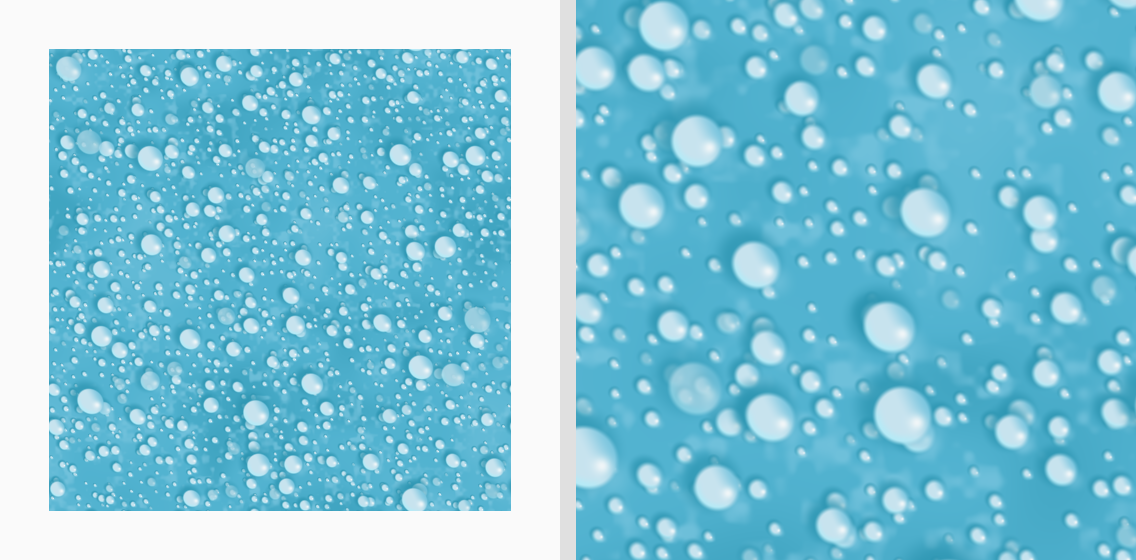
Left, the full canvas; right, a detail of the centre.
Give the GLSL for this texture, as a WebGL 2 fragment shader.

```glsl
#version 300 es
precision highp float;
// Water droplets on a blue sheet, set in a plain pale margin.
// Jittered wrapping grids scatter four sizes of drop, painted small to large;
// each has a soft shadow at upper left and a glint at lower right.
uniform vec2 u_resolution;
out vec4 fragColor;

const vec3 MARGIN = vec3(0.98);
const vec3 BASE   = vec3(0.32, 0.70, 0.815);
const vec3 DEEP   = vec3(0.17, 0.58, 0.69);
const vec3 LIGHT  = vec3(0.47, 0.77, 0.87);
const vec3 PALE   = vec3(0.78, 0.89, 0.935);
const vec3 RIM    = vec3(0.68, 0.93, 0.98);

const float MARGIN_WIDTH = 0.0875;
const float EDGE_BLUR = 0.0022;

vec3 hash3(vec2 cell, float seed) {
  vec3 v = fract(vec3(cell.xyx + seed) * vec3(0.1031, 0.1030, 0.0973));
  v += dot(v, v.yxz + 33.33 + seed);
  return fract((v.xxy + v.yzz) * v.zyx);
}

// Value noise that repeats after a whole number of cells.
float wrapNoise(vec2 p, float cells, float seed) {
  vec2 g = p * cells;
  vec2 i = floor(g);
  vec2 f = fract(g);
  f = f * f * (3.0 - 2.0 * f);
  float a = hash3(mod(i, cells), seed).x;
  float b = hash3(mod(i + vec2(1.0, 0.0), cells), seed).x;
  float c = hash3(mod(i + vec2(0.0, 1.0), cells), seed).x;
  float d = hash3(mod(i + vec2(1.0, 1.0), cells), seed).x;
  return mix(mix(a, b, f.x), mix(c, d, f.x), f.y);
}

// Slightly uneven sheet with a faint mist on it.
vec3 sheet(vec2 p) {
  float broad = wrapNoise(p, 5.0, 3.0) * 0.6 + wrapNoise(p, 14.0, 7.0) * 0.4;
  float mist = wrapNoise(p, 45.0, 11.0) * 0.6 + wrapNoise(p, 110.0, 17.0) * 0.4;
  vec3 color = mix(BASE, DEEP, 0.45 * smoothstep(0.5, 0.15, broad));
  color = mix(color, LIGHT, 0.45 * smoothstep(0.5, 0.9, broad));
  return mix(color, LIGHT, 0.75 * smoothstep(0.52, 0.85, mist));
}

// Paints one drop; q is the offset from its centre in radii.
vec3 paintDrop(vec3 color, vec2 q, float radius, float opacity) {
  float soft = min(EDGE_BLUR / radius, 0.7);

  // Shadow and refracted light on the sheet
  float shadow = smoothstep(1.7, 0.8, length(q - vec2(-0.3, 0.27)));
  float glow = smoothstep(0.95, 0.0, length(q - vec2(0.8, -0.65)));
  color = mix(color, DEEP, 0.75 * shadow * opacity);
  color = mix(color, LIGHT, 0.6 * glow * opacity);

  // Body, bright rim at lower left, glint at lower right
  float across = dot(q, vec2(0.85, 0.4));
  vec3 body = mix(PALE, LIGHT, smoothstep(0.0, 1.0, across));
  float rim = smoothstep(0.55, 0.95, length(q)) * smoothstep(0.1, 0.8, dot(q, vec2(-0.6, -0.8)));
  body = mix(body, RIM, 0.7 * rim);
  vec2 toGlint = q - vec2(0.5, -0.25);
  body = mix(body, MARGIN, 0.85 * exp(-14.0 * dot(toGlint, toGlint)));

  float cover = 1.0 - smoothstep(1.0 - soft, 1.0 + soft, length(q));
  return mix(color, body, cover * opacity);
}

// Scatters drops over a wrapping grid, at most one in each cell.
vec3 dropLayer(vec3 color, vec2 p, float cells, vec2 radii, float share, float seed) {
  vec2 home = floor(p * cells);
  for (int y = -1; y <= 1; y++) {
    for (int x = -1; x <= 1; x++) {
      vec2 cell = home + vec2(x, y);
      vec2 id = mod(cell, cells);
      vec3 place = hash3(id, seed);
      vec3 form = hash3(id, seed + 5.0);
      if (place.z > share) continue;
      vec2 center = (cell + mix(vec2(0.12), vec2(0.88), place.xy)) / cells;
      float radius = mix(radii.x, radii.y, form.x * form.x);
      vec2 q = (p - center) / radius;
      // Slight stretch along the falling diagonal
      float stretch = 0.12 * form.y;
      q -= stretch * dot(q, vec2(0.8, -0.6)) * vec2(0.8, -0.6);
      float opacity = mix(0.45, 1.0, smoothstep(0.0, 0.25, form.z));
      color = paintDrop(color, q, radius, opacity);
    }
  }
  return color;
}

void main() {
  vec2 uv = gl_FragCoord.xy / u_resolution;
  vec2 p = (uv - MARGIN_WIDTH) / (1.0 - 2.0 * MARGIN_WIDTH);

  vec3 color = sheet(p);
  color = dropLayer(color, p, 42.0, vec2(0.0030, 0.0060), 0.70, 21.0);
  color = dropLayer(color, p, 24.0, vec2(0.0065, 0.0110), 0.68, 37.0);
  color = dropLayer(color, p, 12.0, vec2(0.0115, 0.0175), 0.72, 53.0);
  color = dropLayer(color, p, 6.0, vec2(0.0180, 0.0275), 0.78, 71.0);

  // Panel with a smoothed outline inside the margin
  vec2 fromCenter = abs(uv - 0.5);
  float outside = max(fromCenter.x, fromCenter.y) - (0.5 - MARGIN_WIDTH);
  float pixel = 1.0 / min(u_resolution.x, u_resolution.y);
  color = mix(color, MARGIN, smoothstep(-0.5 * pixel, 0.5 * pixel, outside));
  fragColor = vec4(color, 1.0);
}
```
